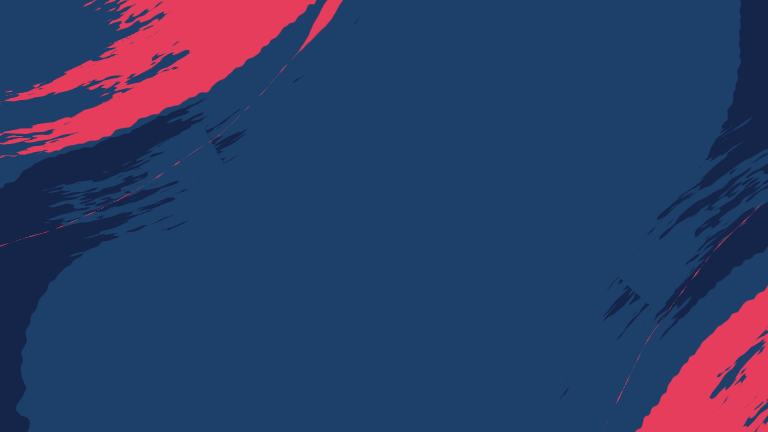
Reproduce this background procedurally as a Shadertoy shader.

```glsl
#define BASE vec3(0.114, 0.251, 0.420)
#define NAVY vec3(0.082, 0.145, 0.290)
#define CORAL vec3(0.900, 0.240, 0.360)
#define DRYNESS 0.62
#define ROUGHNESS 0.006
#define STREAK_SCALE vec2(7.0, 55.0)
#define GRAIN_SCALE vec2(34.0, 150.0)

vec2 gradientAt(vec2 cell) {
    float h = fract(sin(dot(cell, vec2(127.1, 311.7))) * 43758.5);
    return vec2(cos(6.2832 * h), sin(6.2832 * h));
}

float gradientNoise(vec2 p) {
    vec2 i = floor(p), f = p - i;
    vec2 u = f * f * f * (f * (f * 6.0 - 15.0) + 10.0);
    vec2 e = vec2(0.0, 1.0);
    float low = mix(dot(gradientAt(i), f),
                    dot(gradientAt(i + e.yx), f - e.yx), u.x);
    float high = mix(dot(gradientAt(i + e.xy), f - e.xy),
                     dot(gradientAt(i + e.yy), f - e.yy), u.x);
    return 1.4 * mix(low, high, u.y);
}

// 1 between a and b, with a soft shoulder of width w
float band(float x, float a, float b, float w) {
    return smoothstep(a - w, a + w, x) * (1.0 - smoothstep(b - w, b + w, x));
}

float fill(float f) {
    return clamp(0.5 + f / max(fwidth(f), 1e-4), 0.0, 1.0);
}

// Bristle marks, long in angle and narrow in radius
float bristles(float angle, float d) {
    vec2 polar = vec2(angle, d);
    return 0.75 * gradientNoise(polar * STREAK_SCALE + 3.7)
         + 0.55 * gradientNoise(polar * GRAIN_SCALE + 9.2);
}

// Coral brush stroke: d is the distance outside its rim, positive is painted
float coralStroke(float angle, float d, float rough) {
    float tip = mix(0.17, 0.47, 1.0 - smoothstep(-0.19, -0.14, d));
    float gap = band(d, -0.125, -0.065, 0.014) * (1.0 - smoothstep(0.48, 0.62, angle));
    float cover = clamp((angle - tip) * 4.0, -1.0, 0.75) - 0.85 * gap
                + DRYNESS * bristles(angle, d);
    float body = min(cover * 0.03, -d + rough);
    // Slim detached lick beside the rim
    float lick = 0.016 * smoothstep(0.71, 0.82, angle)
               - abs(d - 0.032 - (0.838 - angle) * 0.23) + 0.3 * rough;
    return max(body, lick);
}

// Navy brush stroke, with dry tails and a few stray hairs
float navyStroke(float angle, float d, float rough) {
    float reach = mix(0.50, 0.30, smoothstep(0.17, 0.20, d));
    float dry = band(d, 0.07, 0.185, 0.014) * smoothstep(0.12, 0.24, angle);
    float hairs = band(d, 0.03, 0.16, 0.02) * (1.0 - smoothstep(0.8, 0.95, angle));
    float cover = clamp((reach - angle) * 5.0, mix(-1.0, -0.42, hairs), 0.75);
    cover -= 0.75 * dry * step(0.0, reach - angle);
    cover += DRYNESS * bristles(angle, d + 5.0);
    float rim = 0.012 + 0.055 * (1.0 - smoothstep(0.10, 0.21, angle));
    return min(cover * 0.03, d - rim + rough);
}

// Both strokes of one corner; side is 1 at the left, -1 at the right.
// rim: center and radius of the arcs, hollow: center and radius of the bay,
// spacing: radial start and stretch of the navy stroke.
vec2 corner(vec2 p, float side, vec3 rim, float turn, vec3 hollow, vec2 spacing) {
    vec2 q = (p - rim.xy) * vec2(side, -side);
    float angle = atan(q.x, q.y) - turn;
    float d = length(q) - rim.z + 0.006 * gradientNoise(p * 7.0);
    float rough = ROUGHNESS * gradientNoise(p * 45.0);

    vec2 h = p - hollow.xy;
    h.y = max(side * h.y, 0.0);
    float ragged = 0.03 * (1.0 - smoothstep(0.03, 0.15, p.y));
    float bay = length(h) - hollow.z + rough + ragged * gradientNoise(p * 26.0);

    float navyD = (d - spacing.x) / spacing.y + 0.012;
    return vec2(coralStroke(angle, d, rough),
                min(navyStroke(angle, navyD, rough), bay));
}

void mainImage(out vec4 fragColor, in vec2 fragCoord) {
    vec2 p = fragCoord / iResolution.y;
    p.x *= 1.7778 * iResolution.y / iResolution.x;

    vec2 left = corner(p, 1.0, vec3(-0.139, 1.822, 1.197), 0.0,
                       vec3(0.370, 0.148, 0.319), vec2(0.012, 1.0));
    vec2 right = corner(p, -1.0, vec3(2.586, -0.711, 1.324), 0.323,
                        vec3(1.248, 0.896, 0.465), vec2(0.076, 1.12));

    vec3 color = mix(BASE, NAVY, max(fill(left.y), fill(right.y)));
    color = mix(color, CORAL, max(fill(left.x), fill(right.x)));
    fragColor = vec4(color, 1.0);
}
```
